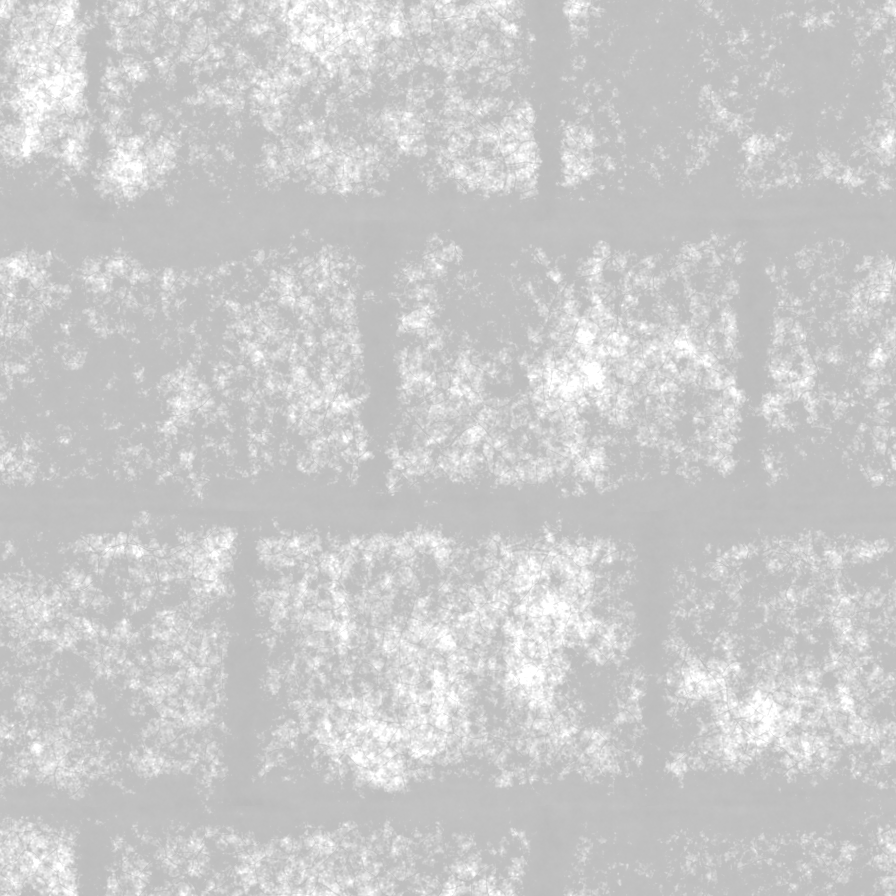
Give the GLSL for this texture, as a Shadertoy shader.

```glsl
// Pale, weathered block wall: three staggered courses under patchy whitewash.

const vec3 MORTAR = vec3(0.757);
const vec3 BEDS = vec3(0.102, 0.431, 0.755);   // heights of the bed joints
const vec2 UPRIGHTS[3] = vec2[3](              // upright joints of each course
    vec2(0.105, 0.612), vec2(0.423, 0.840), vec2(0.273, 0.729));

vec3 hash3(vec2 p) {
    vec3 q = fract(p.xyx * vec3(0.1031, 0.1030, 0.0973));
    q += dot(q, q.yxz + 33.33);
    return fract((q.xxy + q.yzz) * q.zyx);
}

// Distance on a line that wraps at 1
float wrapDist(float a, float b) {
    return abs(fract(a - b + 0.5) - 0.5);
}

// Cellular noise of soft bumps with random sign, tiling over the canvas
float bumpNoise(vec2 uv, vec2 cells, float seed) {
    vec2 p = uv * cells, base = floor(p);
    float sum = 0.0;
    for (int j = -1; j <= 1; j++)
    for (int i = -1; i <= 1; i++) {
        vec2 cell = base + vec2(i, j);
        vec3 h = hash3(mod(cell, cells) + seed);
        vec2 d = cell + h.xy - p;
        float k = max(1.0 - dot(d, d), 0.0);
        sum += (2.0 * h.z - 1.0) * k * k * k;
    }
    return sum;
}

float layeredBumps(vec2 uv, float cells, int octaves, float gain, float seed) {
    float sum = 0.0, amp = 1.0;
    for (int i = 0; i < octaves; i++) {
        sum += amp * bumpNoise(uv, vec2(cells), seed + 17.0 * float(i));
        cells *= 2.0;
        amp *= gain;
    }
    return sum;
}

// Hairline cracks along the borders of cells
float cracks(vec2 uv, float cells, float width, float seed) {
    vec2 p = uv * cells, base = floor(p);
    float nearest = 9.0, second = 9.0;
    for (int j = -1; j <= 1; j++)
    for (int i = -1; i <= 1; i++) {
        vec2 cell = base + vec2(i, j);
        float d = length(cell + hash3(mod(cell, cells) + seed).xy - p);
        second = min(second, max(nearest, d));
        nearest = min(nearest, d);
    }
    return 1.0 - smoothstep(0.0, width, second - nearest);
}

// x: bed joint distance, y: upright joint distance, z: block number
vec3 blockWall(vec2 uv) {
    float bed = min(wrapDist(uv.y, BEDS.x),
                min(wrapDist(uv.y, BEDS.y), wrapDist(uv.y, BEDS.z)));
    int course = uv.y < BEDS.x || uv.y > BEDS.z ? 0 : (uv.y > BEDS.y ? 1 : 2);
    vec2 joint = UPRIGHTS[course];
    float upright = min(wrapDist(uv.x, joint.x), wrapDist(uv.x, joint.y));
    float block = step(joint.x, uv.x) * step(uv.x, joint.y);
    return vec3(bed, upright, 2.0 * float(course) + block);
}

void mainImage(out vec4 fragColor, in vec2 fragCoord) {
    vec2 uv = fragCoord / iResolution.xy;
    vec2 wave = 6.28318 * uv;

    // Uneven joints with soft, ragged edges
    vec2 bent = fract(uv + 0.002 * vec2(sin(3.0 * wave.y) + sin(8.0 * wave.y + 1.0),
                                        sin(2.0 * wave.x) + sin(7.0 * wave.x + 2.0)));
    vec3 wall = blockWall(bent);
    float ragged = 0.009 * layeredBumps(uv, 16.0, 3, 0.7, 71.0);
    float bedJoint = 1.0 - smoothstep(0.006, 0.044, wall.x + ragged);
    float upJoint = 1.0 - smoothstep(0.002, 0.025, wall.y + 0.7 * ragged);
    float joint = max(bedJoint, 0.85 * upJoint);

    // Broad patches of wash, bent by layered sines
    vec2 swirl = uv + 0.012 * vec2(sin(4.0 * wave.y + 2.0 * wave.x),
                                   sin(5.0 * wave.x - 3.0 * wave.y));
    float patches = layeredBumps(swirl, 9.0, 3, 0.65, 3.0)
                  + 0.3 * bumpNoise(uv, vec2(3.0), 41.0);

    // Fine grain and drips
    float grain = layeredBumps(uv, 50.0, 4, 0.95, 23.0);
    float drips = bumpNoise(uv, vec2(130.0, 30.0), 57.0)
                * smoothstep(-0.2, 0.4, bumpNoise(uv, vec2(5.0), 63.0));
    float wash = 1.4 * patches + 0.95 * grain + 0.6 * drips;
    wash += 0.4 * (hash3(vec2(wall.z, 5.0)).x - 0.5);

    // Jagged cracks in some parts, with a finer net between them
    vec2 jagged = uv + 0.008 * vec2(layeredBumps(uv, 30.0, 2, 0.6, 91.0),
                                    layeredBumps(uv, 30.0, 2, 0.6, 97.0));
    float cracked = smoothstep(-0.1, 0.4, bumpNoise(uv, vec2(6.0), 83.0));
    wash -= 0.9 * cracked * cracks(jagged, 18.0, 0.06, 13.0);
    wash -= 0.7 * cracks(jagged, 44.0, 0.12, 29.0);

    // Bare stone stays flat; thick wash rises to white
    float cover = max(wash + 0.82 - 2.6 * joint, 0.0);
    vec3 color = MORTAR + 0.046 * cover + 0.0105 * cover * cover;
    color += 0.005 * grain - 0.010 * upJoint;
    color += 0.008 * bedJoint * bumpNoise(uv, vec2(10.0, 110.0), 37.0);
    fragColor = vec4(clamp(color, 0.0, 1.0), 1.0);
}
```
